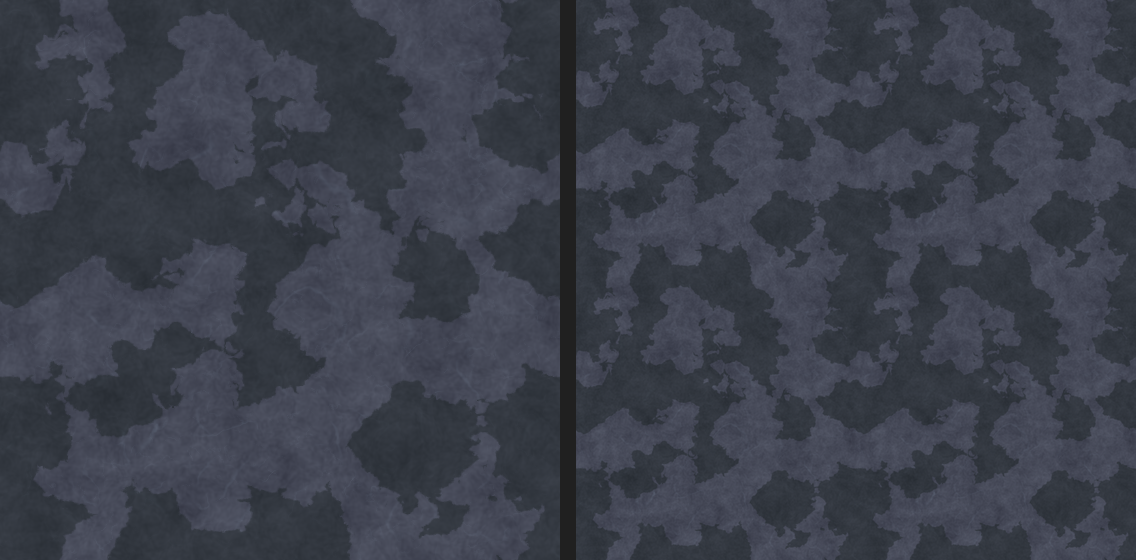
Left: one tile. Right: repeated 2 by 2.
This pattern is drawn by a Shadertoy shader. Its source:

```glsl
// Weathered slate camouflage: dark ragged patches over a lighter blue-grey ground,
// both clouded and crossed by faint creases. Patches are thresholded, warped
// gradient noise; every noise layer wraps on a whole period so the canvas tiles.

const float TAU = 6.2831853;
const vec2 ORIGIN = vec2(0.286, 0.893);   // keeps lattice lines off the borders
const vec3 DARK_LOW   = vec3(0.184, 0.204, 0.234);
const vec3 DARK_HIGH  = vec3(0.214, 0.234, 0.268);
const vec3 LIGHT_LOW  = vec3(0.254, 0.266, 0.322);
const vec3 LIGHT_HIGH = vec3(0.292, 0.306, 0.364);
const vec3 CREASE_TINT = vec3(0.025, 0.032, 0.035);

float hash(vec2 cell, float seed) {
    return fract(sin(dot(cell, vec2(127.1, 311.7)) + seed * 74.7) * 43758.5453);
}

// Whole-number wrap; the half step keeps the division clear of rounding
vec2 wrapCell(vec2 cell, float period) {
    return floor(cell - period * floor((cell + 0.5) / period) + 0.5);
}

// Slope of a random unit gradient at a wrapped lattice corner
float cornerSlope(vec2 cell, vec2 offset, float period, float seed) {
    float angle = TAU * hash(wrapCell(cell, period), seed);
    return dot(vec2(cos(angle), sin(angle)), offset);
}

// Gradient noise with a whole number of cells across the canvas
float wrapNoise(vec2 uv, float period, float seed) {
    vec2 p = uv * period;
    vec2 i = floor(p);
    vec2 f = p - i;
    vec2 s = f * f * f * (f * (f * 6.0 - 15.0) + 10.0);
    vec2 e = vec2(1.0, 0.0);
    float low  = mix(cornerSlope(i, f, period, seed),
                     cornerSlope(i + e.xy, f - e.xy, period, seed), s.x);
    float high = mix(cornerSlope(i + e.yx, f - e.yx, period, seed),
                     cornerSlope(i + e.xx, f - e.xx, period, seed), s.x);
    return mix(low, high, s.y);
}

float fbm(vec2 uv, float period, float gain, float seed) {
    float sum = 0.0;
    float amplitude = 1.0;
    for (int octave = 0; octave < 5; octave++) {
        sum += amplitude * wrapNoise(uv, period, seed + float(octave));
        period *= 2.0;
        amplitude *= gain;
    }
    return sum;
}

vec2 warp(vec2 uv, float period, float amount, float seed) {
    return uv + amount * vec2(fbm(uv, period, 0.5, seed), fbm(uv, period, 0.5, seed + 11.0));
}

// Signed patch field: negative inside the dark patches
float patchField(vec2 uv) {
    vec2 ragged = warp(uv, 18.0, 0.022, 40.0);
    float ruffle = abs(wrapNoise(ragged, 34.0, 61.0)) - 0.17;
    return fbm(ragged, 5.0, 0.43, 3.0) + 0.15 * ruffle + 0.01;
}

// Thin broken lines along the zero crossings of a warped noise
float creases(vec2 uv, float period, float seed) {
    vec2 bent = warp(uv, period, 0.025, seed);
    float line = 1.0 - smoothstep(0.0, 0.055, abs(wrapNoise(bent, period, seed + 23.0)));
    float visible = smoothstep(-0.05, 0.35, wrapNoise(uv, period + 3.0, seed + 29.0));
    return line * visible;
}

void mainImage(out vec4 fragColor, in vec2 fragCoord) {
    vec2 uv = fragCoord / iResolution.xy + ORIGIN;

    // Patch mask with a narrow smooth edge
    float field = patchField(uv);
    float edge = max(fwidth(field), 0.007);
    float ground = smoothstep(-edge, edge, field);

    // Cloudy mottling, fine grain and creases shared by both tones
    vec2 cloudUv = warp(uv, 10.0, 0.02, 80.0);
    float cloud = fbm(cloudUv, 9.0, 0.84, 100.0);
    float grain = wrapNoise(uv, 120.0, 120.0);
    float folds = creases(uv, 9.0, 140.0) + 0.8 * creases(uv, 16.0, 180.0)
                + 0.6 * creases(uv, 27.0, 220.0);
    float tone = 0.44 + 1.05 * cloud + 0.45 * grain;

    vec3 darkColor = mix(DARK_LOW, DARK_HIGH, 0.5 + 0.85 * (tone - 0.5));
    vec3 lightColor = mix(LIGHT_LOW, LIGHT_HIGH, tone);
    vec3 color = mix(darkColor, lightColor, ground);
    color += CREASE_TINT * folds * mix(0.4, 1.0, ground);
    fragColor = vec4(color, 1.0);
}
```
